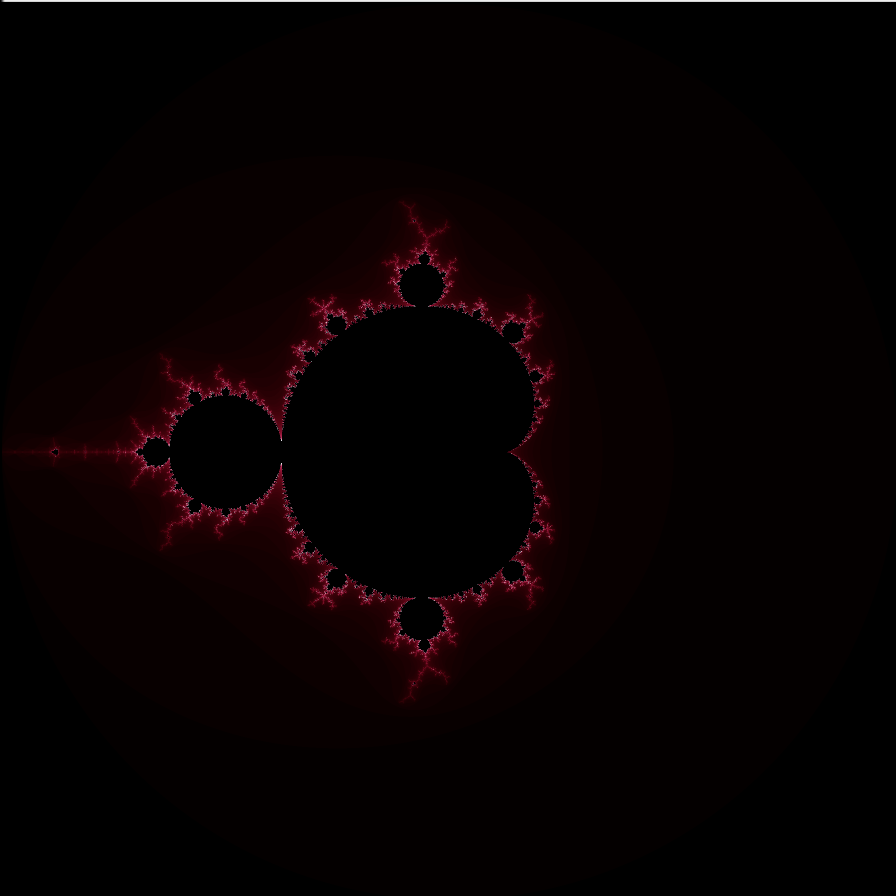
Write a Shadertoy shader that draws this background.

```glsl
// Draws a dark red escape-time fractal set on black under a thin pale top rim.

const vec2  ORIGIN      = vec2(0.502, 0.4955); // canvas position of c = 0
const float SPAN        = 4.0;                 // plane units across the canvas
const int   MAX_STEPS   = 64;
const int   SUBSAMPLES  = 2;                   // per axis, smooths the edges
const float ESCAPE      = 2.0;
const vec3  GLOW        = vec3(1.0, 0.45, 0.65); // weights of t, t^3, t^2
const vec3  SPARK       = vec3(0.90, 1.0, 1.0);
const vec3  RIM_COLOR   = vec3(0.93);
const float RIM_HEIGHT  = 0.002;
const float RIM_START   = 0.006;

// Fraction of the step limit survived before escape; 0 inside the set.
float escapeLevel(vec2 c) {
    vec2 z = c;
    for (int n = 0; n < MAX_STEPS; n++) {
        if (dot(z, z) > ESCAPE * ESCAPE) return float(n) / float(MAX_STEPS);
        z = vec2(z.x * z.x - z.y * z.y, 2.0 * z.x * z.y) + c;
    }
    return 0.0;
}

// Black through crimson and pink to pale sparks.
vec3 emberPalette(float t) {
    vec3 ember = GLOW * vec3(t, t * t * t, t * t);
    return mix(ember, SPARK, smoothstep(0.72, 1.0, t));
}

void mainImage(out vec4 fragColor, in vec2 fragCoord) {
    float size = min(iResolution.x, iResolution.y);
    vec2 center = 0.5 * iResolution.xy;

    // Average a small grid of samples within the pixel.
    vec3 color = vec3(0.0);
    for (int j = 0; j < SUBSAMPLES; j++) {
        for (int i = 0; i < SUBSAMPLES; i++) {
            vec2 offset = (vec2(i, j) + 0.5) / float(SUBSAMPLES) - 0.5;
            vec2 p = (fragCoord + offset - center) / size + 0.5;
            color += emberPalette(escapeLevel((p - ORIGIN) * SPAN));
        }
    }
    color /= float(SUBSAMPLES * SUBSAMPLES);

    // Pale rim along the top, faded in at its left end.
    vec2 uv = fragCoord / iResolution.xy;
    float pixel = 1.0 / iResolution.y;
    float rim = smoothstep(-0.5 * pixel, 0.5 * pixel, uv.y - 1.0 + RIM_HEIGHT);
    rim *= smoothstep(0.0, RIM_START, uv.x);
    fragColor = vec4(mix(color, RIM_COLOR, rim), 1.0);
}
```
